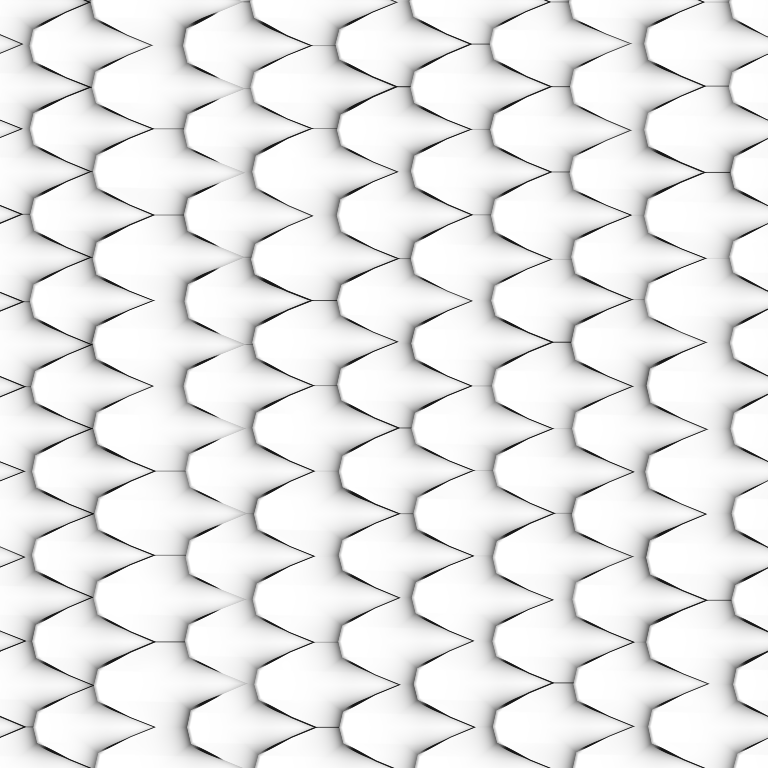
Write a WebGL 1 fragment shader that draws this pattern.

```glsl
precision highp float;
// Overlapping white paper scales in ten staggered columns, with soft shadows and fine creases.

uniform vec2 u_resolution;

const float ROWS = 9.0;
const float COLUMN_PITCH = 0.9;   // in units of one row height

float hash(float n) {
  return fract(sin(n * 12.9898) * 43758.547);
}

vec2 gradient(vec2 cell) {
  float angle = 6.28318 * hash(dot(cell, vec2(1.0, 57.31)));
  return vec2(cos(angle), sin(angle));
}

float gradientNoise(vec2 p) {
  vec2 i = floor(p);
  vec2 f = fract(p);
  vec2 u = f * f * f * (f * (f * 6.0 - 15.0) + 10.0);
  vec2 e = vec2(1.0, 0.0);
  float low = mix(dot(gradient(i), f), dot(gradient(i + e), f - e), u.x);
  float high = mix(dot(gradient(i + e.yx), f - e.yx),
                   dot(gradient(i + e.xx), f - e.xx), u.x);
  return mix(low, high, u.y);
}

// Signed distance to the line from a to b, positive on its left
float edgeDistance(vec2 p, vec2 a, vec2 b) {
  vec2 along = normalize(b - a);
  return dot(p - a, vec2(-along.y, along.x));
}

// Blunt-tipped scale opening to the right; q.y is the height above its axis
float scaleDistance(vec2 q, float blunt) {
  vec2 corner = vec2(0.045, blunt);
  vec2 shoulder = vec2(0.43, 0.382);
  float tip = edgeDistance(q, vec2(0.0), corner);
  float flank = edgeDistance(q, corner, shoulder);
  float tail = edgeDistance(q, shoulder, vec2(0.72, 0.5));
  return max(tip, max(flank, tail));
}

// Position inside a scale: x from its tip, y from its axis
vec2 scaleCoords(vec2 p, float column) {
  float odd = mod(column, 2.0);
  float pair = mod(floor(column * 0.5), 5.0);
  float tip = COLUMN_PITCH * column + 0.34 + odd * (0.07 * pair - 0.176);
  vec2 seed = vec2(p.y * 0.8, column * 7.37);
  tip += 0.005 * (ROWS - p.y) + 0.03 * gradientNoise(seed);
  float y = p.y + 0.5 * odd + 0.02 + 0.04 * gradientNoise(seed + 31.7);
  return vec2(p.x - tip, fract(y) - 0.5);
}

// Nearly white facets, slightly greyer to the sides and bevelled at the tip
float faceShade(vec2 q, float d, vec2 p) {
  float height = abs(q.y);
  float band = smoothstep(0.165, 0.185, height + 0.025 * q.x * sign(q.y));
  float slope = smoothstep(0.15, 0.42, height) * smoothstep(0.3, 1.1, q.x);
  float mottling = 0.02 * gradientNoise(p * vec2(1.6, 3.0));
  float bevel = (1.0 - smoothstep(0.0, 0.04, -d)) * (1.0 - smoothstep(0.04, 0.14, q.x));
  float shade = 1.0 - 0.009 * band - 0.02 * slope + mottling * band;
  return shade * (1.0 - 0.28 * bevel);
}

// Soft shadow thrown outside the edge, widest around the tip
float shadowShade(float d, float toApex, float strength) {
  float outside = max(d, 0.0);
  float contact = mix(0.36, 0.16, toApex) * exp(-outside / mix(0.055, 0.025, toApex));
  float ambient = mix(0.22, 0.04, toApex) * exp(-outside / mix(0.13, 0.06, toApex));
  return 1.0 - strength * (contact + ambient);
}

// Antialiased stroke that pales once it is thinner than a pixel
float stroke(float offset, float halfWidth, float pixel) {
  float drawn = max(halfWidth, 0.5 * pixel);
  float cover = 1.0 - smoothstep(drawn - 0.5 * pixel, drawn + 0.5 * pixel, abs(offset));
  return cover * halfWidth / drawn;
}

// Crease just outside the flank, thick near the corner and thin at the apex
float creaseAmount(vec2 q, float d, float variation, float fade, float pixel) {
  float start = smoothstep(0.05, 0.17, q.x);
  float taper = smoothstep(0.2, 0.42, q.x);
  float halfWidth = mix(0.014, 0.0065, taper) * (1.0 + 0.7 * variation);
  float ending = 1.0 - fade * smoothstep(0.34, 0.44, q.x);
  return 0.92 * start * ending * stroke(d - 0.5 * halfWidth, halfWidth, pixel);
}

// Hairline where neighbouring scales of one column touch
float seamAmount(vec2 q, float variation, float pixel) {
  float line = stroke(0.5 - abs(q.y), 0.007, pixel);
  return line * smoothstep(0.68, 0.74, q.x) * clamp(0.2 + 1.5 * variation, 0.0, 0.8);
}

void main() {
  vec2 p = gl_FragCoord.xy / u_resolution * ROWS;
  float pixel = ROWS / u_resolution.y;
  float firstColumn = floor(p.x / COLUMN_PITCH) - 2.0;
  float shade = 1.0;

  // Columns overlap from left to right
  for (int i = 0; i < 4; i++) {
    float column = firstColumn + float(i);
    vec2 q = scaleCoords(p, column);
    float blunt = 0.175 + 0.025 * hash(column + 3.0);
    float d = scaleDistance(vec2(q.x, abs(q.y)), blunt);
    float variation = gradientNoise(vec2(p.y * 1.7, column * 5.19));
    float fade = 1.0 - step(0.5, abs(mod(column, 10.0) - 2.0));
    float face = faceShade(q, d, p);
    face = mix(face, 0.15, seamAmount(q, variation, pixel));
    float cover = 1.0 - smoothstep(-0.5 * pixel, 0.5 * pixel, d);
    float toApex = smoothstep(0.0, 0.55, q.x);
    float below = shade * shadowShade(d, toApex, 1.0 + 0.35 * variation);
    shade = mix(below, face, cover);
    shade = mix(shade, 0.05, creaseAmount(q, d, variation, fade, pixel));
  }

  gl_FragColor = vec4(vec3(clamp(shade, 0.0, 1.0)), 1.0);
}
```
